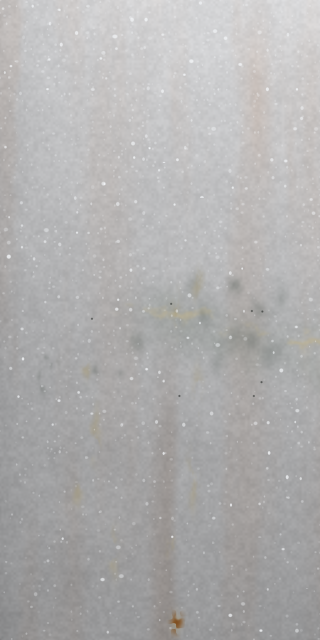
Write a Shadertoy shader that draws this texture.

```glsl
const vec3 STONE_TINT = vec3(0.997, 1.0, 1.008);
const vec3 WARM_TINT = vec3(1.02, 0.985, 0.96);
const vec3 OCHRE = vec3(0.68, 0.63, 0.49);
const vec3 MINERAL = vec3(0.40, 0.43, 0.41);
const vec3 RUST = vec3(0.50, 0.31, 0.13);
const vec3 SPARKLE = vec3(0.96, 0.97, 0.98);
const float SHADE_BOTTOM = 0.592;
const float SHADE_RISE = 0.20;
const float TOP_GLOW = 0.045;
const float GRAIN = 0.034;
const float MOTTLE = 0.045;
const int BLOTCHES = 22;
const int FLECKS = 9;
const int SPECKS = 7;

float hash(vec2 p) {
    vec3 q = fract(vec3(p.xyx) * 0.1031);
    q += dot(q, q.yzx + 33.33);
    return fract((q.x + q.y) * q.z);
}

float noise(vec2 p) {
    vec2 i = floor(p), f = fract(p);
    f = f * f * (3.0 - 2.0 * f);
    return mix(mix(hash(i), hash(i + vec2(1, 0)), f.x),
               mix(hash(i + vec2(0, 1)), hash(i + vec2(1, 1)), f.x), f.y);
}

float fbm(vec2 p) {
    float sum = 0.0, amp = 0.5;
    for (int i = 0; i < 4; i++) {
        sum += amp * noise(p);
        p = mat2(1.6, 1.2, -1.2, 1.6) * p + 7.3;
        amp *= 0.5;
    }
    return sum / 0.9375;
}

// Soft elliptical spot, 1 at its centre
float spot(vec2 d, vec2 size) {
    d /= size;
    return exp(-dot(d, d));
}

// Randomly lit crystals, one candidate per cell
float sparkles(vec2 p, float cells, float chance, float radius, float px) {
    vec2 id = floor(p * cells);
    vec2 centre = 0.2 + 0.6 * vec2(hash(id + 11.0), hash(id + 47.0));
    vec2 d = (fract(p * cells) - centre) / cells;
    d.x *= mix(0.75, 1.4, hash(id + 71.0));
    float r = radius * mix(0.5, 1.0, hash(id + 83.0));
    float lit = step(hash(id + 5.0), chance) * mix(0.25, 1.0, hash(id + 29.0));
    return lit * (1.0 - smoothstep(r - px, r + px, length(d)));
}

void mainImage(out vec4 fragColor, in vec2 fragCoord) {
    vec2 p = fragCoord / iResolution.x;
    float px = 0.8 / iResolution.x;
    float v = fragCoord.y / iResolution.y;
    vec2 warp = vec2(fbm(p * 14.0), fbm(p * 14.0 + 31.0)) - 0.5;

    // Lit stone: bright at the top, darker along the left edge
    float shade = SHADE_BOTTOM + SHADE_RISE * v + TOP_GLOW * pow(v, 4.0);
    shade += 0.04 * (p.x - 0.5) * v - 0.05 * exp(-p.x * 10.0);
    shade += MOTTLE * (fbm(p * 5.0) - 0.5);
    shade += GRAIN * (noise(p * 130.0) - 0.5) + GRAIN * (noise(p * 62.0) - 0.5);
    vec3 col = shade * STONE_TINT;

    // Vertical warm streaks
    float streak = smoothstep(0.5, 0.85, fbm(vec2(p.x * 8.0 + warp.x * 0.25, p.y * 0.8)));
    col *= mix(vec3(1.0), WARM_TINT * 0.97, streak * 0.8);
    float seam = p.x - 0.53 - 0.02 * (noise(vec2(p.y * 3.0, 4.0)) - 0.5);
    float seamMask = smoothstep(-0.09, 0.0, seam) * (1.0 - smoothstep(0.0, 0.04, seam));
    seamMask *= 1.0 - smoothstep(0.5, 1.1, p.y);
    col *= mix(vec3(1.0), WARM_TINT * 0.925, seamMask);
    col *= mix(vec3(1.0), WARM_TINT * 0.97, spot(p - vec2(0.81, 1.72), vec2(0.04, 0.25)));

    // Cloudy greenish band and its thin ochre vein
    float veinY = 1.13 - 0.21 * p.x + 0.12 * warp.y;
    float reach = smoothstep(0.32, 0.5, p.x);
    float cloud = exp(-pow((p.y - veinY + 0.03) / 0.09, 2.0)) * reach;
    col *= 1.0 - vec3(0.075, 0.058, 0.075) * cloud * fbm(p * 11.0 + 3.0) * 1.4;
    float vein = exp(-pow((p.y - veinY) / 0.013, 2.0)) * reach;
    col = mix(col, OCHRE * 1.12, vein * 0.5 * smoothstep(0.3, 0.7, fbm(p * 17.0)));

    // Grey mineral blotches, smaller toward the left
    for (int i = 0; i < BLOTCHES; i++) {
        float k = float(i);
        float x = mix(0.06, 0.9, hash(vec2(k, 1.0)));
        float right = smoothstep(0.3, 0.5, x);
        float y = mix(0.74, 0.97, right) + 0.28 * (hash(vec2(k, 2.0)) - 0.5);
        vec2 size = mix(0.009, 0.021, right) * vec2(1.0, 1.5) * mix(0.6, 1.3, hash(vec2(k, 3.0)));
        float amount = mix(0.10, 0.36, hash(vec2(k, 4.0)));
        col = mix(col, MINERAL, amount * spot(p - vec2(x, y) + warp * 0.05, size));
    }

    // Upright ochre flecks
    for (int i = 0; i < FLECKS; i++) {
        float k = float(i) + 60.0;
        vec2 at = vec2(mix(0.15, 0.8, hash(vec2(k, 1.0))), mix(0.2, 1.3, hash(vec2(k, 2.0))));
        vec2 size = vec2(0.014, mix(0.03, 0.09, hash(vec2(k, 3.0))));
        float broken = smoothstep(0.35, 0.65, fbm(p * vec2(34.0, 18.0)));
        col = mix(col, OCHRE * 0.96, 0.5 * broken * spot(p - at + warp * 0.04, size));
    }

    // Rust stain near the foot of the seam
    float rust = spot(p - vec2(0.557, 0.05) + warp * 0.04, vec2(0.019, 0.03));
    col = mix(col, OCHRE, rust * 0.5);
    col = mix(col, RUST, rust * smoothstep(0.45, 0.65, noise(p * 70.0)));

    // Tiny dark specks
    for (int i = 0; i < SPECKS; i++) {
        float k = float(i) + 90.0;
        vec2 at = vec2(mix(0.15, 0.85, hash(vec2(k, 1.0))), mix(0.75, 1.1, hash(vec2(k, 2.0))));
        float dark = 1.0 - smoothstep(0.003 - px, 0.003 + px, length(p - at));
        col = mix(col, MINERAL * 0.5, 0.7 * dark);
    }

    // Crystal glints, denser toward the top
    float glint = 0.8 * sparkles(p, 23.0, 0.10 + 0.20 * v, 0.0062, px);
    glint += 0.35 * sparkles(p + 3.7, 58.0, 0.08 + 0.22 * v, 0.0042, px);
    col = mix(col, SPARKLE, min(glint, 1.0));

    fragColor = vec4(clamp(col, 0.0, 1.0), 1.0);
}
```
